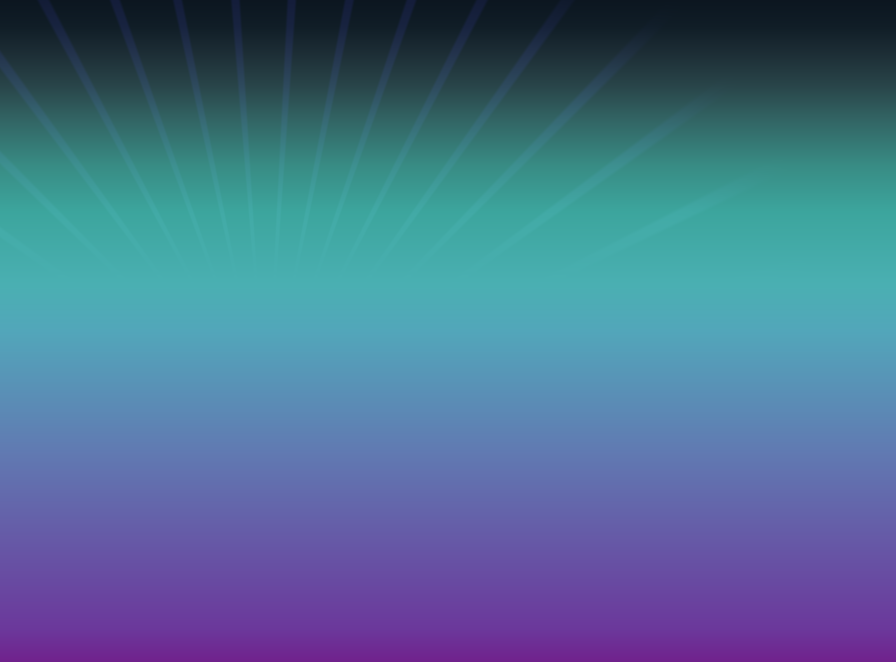
Write a WebGL 2 fragment shader that draws this background.

```glsl
#version 300 es
precision highp float;

uniform vec2 u_resolution;
out vec4 outColor;

// Sky gradient: depth below the top edge and the colour there
const int STOPS = 12;
const float DEPTH[STOPS] = float[](
  0.0, 0.04, 0.08, 0.13, 0.18, 0.25, 0.32, 0.43, 0.50, 0.68, 0.95, 1.0);
const vec3 SKY[STOPS] = vec3[](
  vec3(0.045, 0.086, 0.125), vec3(0.063, 0.114, 0.150),
  vec3(0.112, 0.177, 0.208), vec3(0.160, 0.270, 0.287),
  vec3(0.196, 0.392, 0.390), vec3(0.220, 0.548, 0.518),
  vec3(0.236, 0.647, 0.616), vec3(0.290, 0.688, 0.698),
  vec3(0.322, 0.651, 0.729), vec3(0.378, 0.480, 0.698),
  vec3(0.420, 0.220, 0.608), vec3(0.440, 0.130, 0.550));

// Ray fan, with lengths in canvas heights
const float TAU = 6.2831853;
const vec2 FAN_CENTER = vec2(0.297, 0.364);
const float FAN_STRETCH = 0.85;
const float RAY_COUNT = 40.0;
const float RAY_OFFSET = 0.0716;
const float RAY_HALF_WIDTH = 0.0115;
const float RAY_SOFTNESS = 0.0035;
const float RAY_OPACITY = 0.15;
const vec2 RAY_REACH = vec2(0.66, 0.89);
const vec2 RAY_FLOOR = vec2(0.56, 0.69);
const vec3 RAY_HIGH = vec3(0.26, 0.26, 0.80);
const vec3 RAY_LOW = vec3(0.38, 0.80, 0.84);

vec3 skyColor(float depth) {
  vec3 color = SKY[0];
  for (int i = 1; i < STOPS; i++) {
    float t = (depth - DEPTH[i - 1]) / (DEPTH[i] - DEPTH[i - 1]);
    color = mix(color, SKY[i], clamp(t, 0.0, 1.0));
  }
  return color;
}

// Coverage of evenly spaced rays, p measured from the fan centre
float rayMask(vec2 p, float pixel) {
  float radius = max(length(p), 0.001);
  float spacing = TAU / RAY_COUNT;
  float angle = atan(p.x, p.y * FAN_STRETCH) - RAY_OFFSET;
  float offset = abs(fract(angle / spacing + 0.5) - 0.5) * spacing;
  float soft = RAY_SOFTNESS + 0.5 * pixel / radius;
  float ray = 1.0 - smoothstep(RAY_HALF_WIDTH - soft, RAY_HALF_WIDTH + soft, offset);
  return ray * (1.0 - smoothstep(RAY_REACH.x, RAY_REACH.y, radius));
}

void main() {
  vec2 uv = gl_FragCoord.xy / u_resolution;
  float aspect = u_resolution.x / u_resolution.y;
  vec2 p = (uv - FAN_CENTER) * vec2(aspect, 1.0);

  vec3 color = skyColor(1.0 - uv.y);

  // Rays turn from teal to indigo as they rise and vanish below the floor
  vec3 rayColor = mix(RAY_LOW, RAY_HIGH, smoothstep(0.62, 1.0, uv.y));
  float mask = rayMask(p, 1.0 / u_resolution.y);
  mask *= smoothstep(RAY_FLOOR.x, RAY_FLOOR.y, uv.y);
  color = mix(color, rayColor, mask * RAY_OPACITY);

  outColor = vec4(color, 1.0);
}
```
